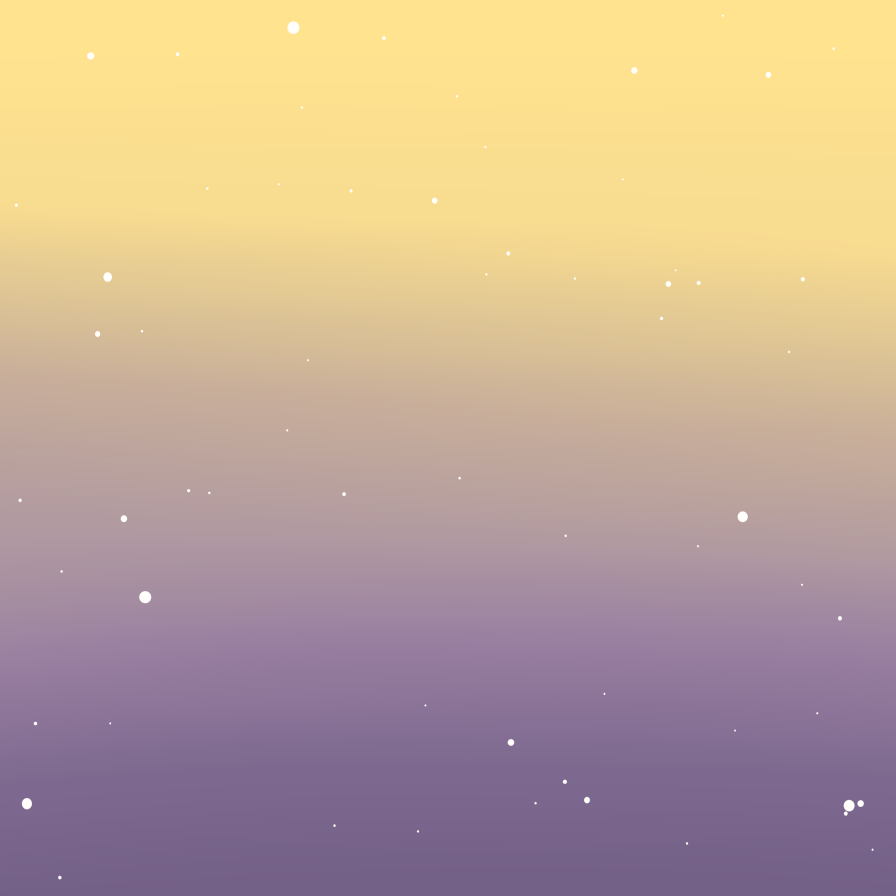
This background is drawn by a WebGL 2 fragment shader. Its source:

```glsl
#version 300 es
precision highp float;

uniform vec2 u_resolution;
out vec4 fragColor;

vec3 hash3(vec2 cell, float seed) {
  vec3 q = fract(vec3(cell, seed + 1.0) * vec3(0.1031, 0.1137, 0.0973));
  q += dot(q, q.yzx + 19.19);
  return fract((q.xxy + q.yzz) * q.zyx);
}

float valueNoise(vec2 p) {
  vec2 i = floor(p), f = fract(p);
  f = f * f * (3.0 - 2.0 * f);
  return mix(mix(hash3(i, 7.0).x, hash3(i + vec2(1, 0), 7.0).x, f.x),
             mix(hash3(i + vec2(0, 1), 7.0).x, hash3(i + vec2(1, 1), 7.0).x, f.x), f.y);
}

// Sky colour by depth: 0 at the top, 1 at the bottom
vec3 skyGradient(float depth) {
  vec3 sky = vec3(1.0, 0.89, 0.56);
  sky = mix(sky, vec3(0.97, 0.86, 0.565), smoothstep(0.03, 0.27, depth));
  sky = mix(sky, vec3(0.88, 0.78, 0.58), clamp((depth - 0.25) / 0.10, 0.0, 1.0));
  sky = mix(sky, vec3(0.78, 0.68, 0.605), clamp((depth - 0.35) / 0.11, 0.0, 1.0));
  sky = mix(sky, vec3(0.69, 0.60, 0.63), clamp((depth - 0.46) / 0.15, 0.0, 1.0));
  sky = mix(sky, vec3(0.60, 0.50, 0.63), clamp((depth - 0.61) / 0.11, 0.0, 1.0));
  sky = mix(sky, vec3(0.49, 0.41, 0.56), clamp((depth - 0.72) / 0.14, 0.0, 1.0));
  return mix(sky, vec3(0.455, 0.38, 0.53), smoothstep(0.86, 1.0, depth));
}

// One jittered grid of round specks; returns coverage
float speckLayer(vec2 p, float cells, float radius, float density, float seed) {
  vec2 cell = floor(p * cells);
  vec3 rnd = hash3(cell, seed);
  vec3 shape = hash3(cell + 31.0, seed);
  vec2 center = (cell + 0.1 + 0.8 * rnd.xy) / cells;
  vec2 offset = (p - center) * vec2(1.0 + 0.14 * shape.x, 1.0);
  float r = radius * mix(0.8, 1.1, shape.y);
  float aa = 0.75 / u_resolution.y;
  return (1.0 - smoothstep(r - aa, r + aa, length(offset))) * step(rnd.z, density);
}

void main() {
  vec2 uv = gl_FragCoord.xy / u_resolution;
  vec2 p = gl_FragCoord.xy / u_resolution.y;

  // Slanted bands above, gently bowed bands below
  float depth = 1.0 - uv.y;
  float slant = 0.07 * (0.5 - uv.x) * smoothstep(0.1, 0.35, depth) * (1.0 - smoothstep(0.5, 0.72, depth));
  float bow = 0.02 * (0.3 - 4.0 * (uv.x - 0.55) * (uv.x - 0.55)) * smoothstep(0.5, 0.7, depth);
  float streaks = 0.008 * (valueNoise(p * vec2(3.0, 28.0)) - 0.5);
  vec3 color = skyGradient(depth + slant + bow + streaks);

  // Few large specks, many small ones
  float specks = 0.0;
  for (int i = 0; i < 4; i++) {
    float level = float(i);
    float radius = 0.0066 * pow(0.58, level);
    specks = max(specks, speckLayer(p, 4.0 + level, radius, 0.55, level * 5.0 + 2.0));
  }
  color = mix(color, vec3(1.0, 0.995, 0.985), specks);

  fragColor = vec4(color, 1.0);
}
```
